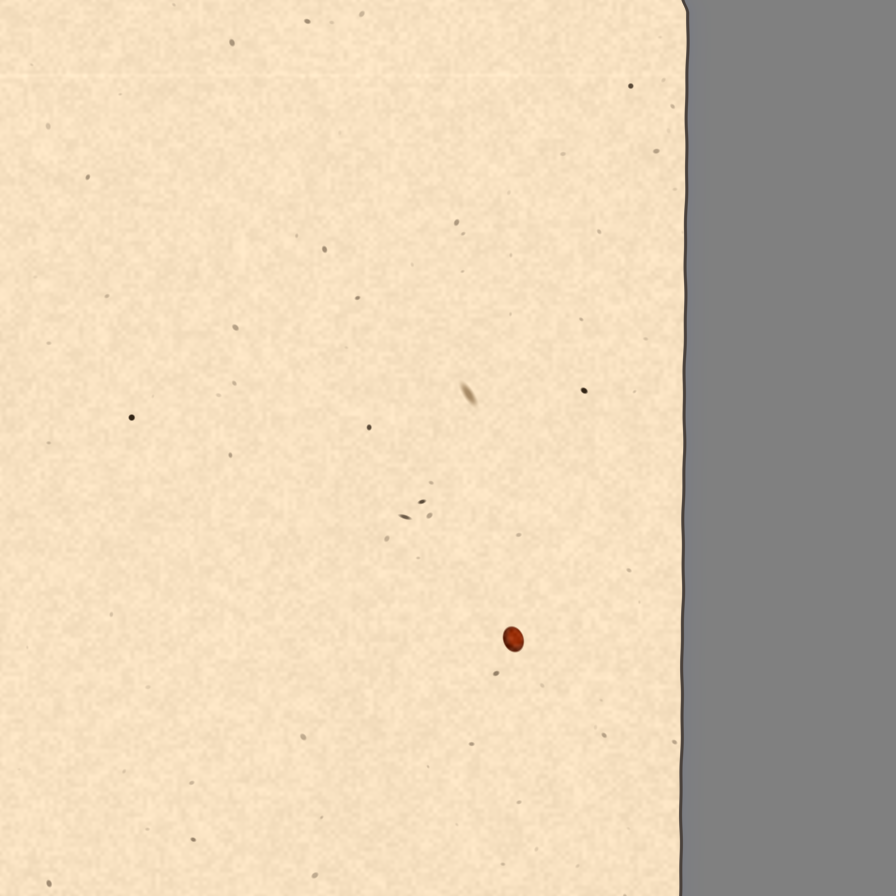
Give the GLSL for this texture, as a WebGL 2 fragment shader.

```glsl
#version 300 es
precision highp float;

#define PAPER vec3(0.978, 0.890, 0.762)
#define BACKDROP vec3(0.502, 0.502, 0.502)
#define EDGE_INK vec3(0.25, 0.21, 0.18)
#define SPECK_INK vec3(0.24, 0.17, 0.10)
#define RUST vec3(0.62, 0.20, 0.05)
#define GRAIN 0.050
#define GRAIN_SCALE 210.0
#define SPECK_CELLS 13.0
#define SPECK_CHANCE 0.24
#define CREASE_Y 0.916

uniform vec2 u_resolution;
out vec4 outColor;

float hash(vec2 p) {
  vec3 q = fract(p.xyx * vec3(0.1031, 0.1030, 0.0973));
  q += dot(q, q.yzx + 33.33);
  return fract((q.x + q.y) * q.z);
}

float valueNoise(vec2 p) {
  vec2 cell = floor(p), f = fract(p);
  f = f * f * (3.0 - 2.0 * f);
  float low = mix(hash(cell), hash(cell + vec2(1, 0)), f.x);
  float high = mix(hash(cell + vec2(0, 1)), hash(cell + vec2(1, 1)), f.x);
  return mix(low, high, f.y);
}

// Soft tilted ellipse: 1 inside, 0 outside.
float blot(vec2 p, vec2 center, vec2 radii, float angle, float blur) {
  float c = cos(angle), s = sin(angle);
  vec2 q = mat2(c, -s, s, c) * (p - center);
  float dist = (length(q / radii) - 1.0) * min(radii.x, radii.y);
  return 1.0 - smoothstep(-blur, blur, dist);
}

// One jittered speck in some of the cells, kept inside its cell.
float scatteredSpecks(vec2 p, float cells, float chance, float size, float blur) {
  vec2 id = floor(p * cells);
  vec2 jitter = vec2(hash(id + 17.3), hash(id + 51.7));
  vec2 center = (id + 0.15 + 0.7 * jitter) / cells;
  float radius = size * mix(0.6, 1.2, hash(id + 83.1));
  float strength = mix(0.2, 0.75, hash(id + 29.9));
  float shape = blot(p, center, radius * vec2(1.25, 0.9), 6.28 * jitter.x, blur);
  return shape * strength * step(hash(id + 5.5), chance);
}

float paperEdge(float y) {
  float wobble = 0.0005 * sin(y * 41.0) + 0.0003 * sin(y * 113.0 + 1.0);
  float corner = 0.006 * smoothstep(0.985, 1.003, y);
  return 0.7582 + 0.0082 * y + wobble - corner;
}

vec3 paperColor(vec2 p, float blur) {
  // Fine grain, faint woven ripple and broad tone
  float grain = valueNoise(p * GRAIN_SCALE) - 0.5;
  grain += 0.5 * (valueNoise(p * GRAIN_SCALE * 0.37 + 9.0) - 0.5);
  float ripple = sin(p.x * 390.0 + 2.0 * sin(p.y * 31.0)) * sin(p.y * 410.0);
  float tone = valueNoise(p * 5.0) - 0.5;
  vec3 color = PAPER + GRAIN * grain + 0.004 * ripple + 0.008 * tone - 0.007;

  // Pale horizontal crease
  float crease = exp(-pow((p.y - CREASE_Y) / 0.0025, 2.0));
  color += 0.022 * crease * (0.5 + valueNoise(p * vec2(22.0, 3.0)));

  // Scattered flecks
  float flecks = 0.0;
  for (int i = 0; i < 2; i++) {
    float layer = float(i);
    flecks = max(flecks, scatteredSpecks(p + layer * 3.7, SPECK_CELLS + 8.0 * layer,
      SPECK_CHANCE * (1.0 - 0.5 * layer), 0.0026 - 0.0007 * layer, blur) * (1.0 - 0.5 * layer));
  }
  color = mix(color, SPECK_INK, flecks * 0.7);

  // Darkest specks and a pair of short fibres
  float marks = blot(p, vec2(0.147, 0.534), vec2(0.0033), 0.0, blur);
  marks = max(marks, blot(p, vec2(0.652, 0.564), vec2(0.0038, 0.0028), -0.6, blur));
  marks = max(marks, 0.8 * blot(p, vec2(0.704, 0.904), vec2(0.0028), 0.0, blur));
  marks = max(marks, 0.8 * blot(p, vec2(0.412, 0.523), vec2(0.0025, 0.003), 0.0, blur));
  marks = max(marks, 0.8 * blot(p, vec2(0.471, 0.440), vec2(0.0038, 0.0020), 0.3, blur));
  marks = max(marks, 0.7 * blot(p, vec2(0.452, 0.423), vec2(0.0060, 0.0020), -0.3, blur));
  color = mix(color, SPECK_INK * 0.8, marks);

  // Brown smudge
  float smudge = blot(p, vec2(0.523, 0.560), vec2(0.012, 0.0042), -1.0, 0.003);
  color = mix(color, vec3(0.55, 0.43, 0.28), 0.75 * smudge);

  // Rust spot with a dark lower rim
  float spot = blot(p, vec2(0.573, 0.2865), vec2(0.0112, 0.0145), 0.35, blur);
  float glow = blot(p, vec2(0.575, 0.2885), vec2(0.0085, 0.0105), 0.35, 0.004);
  vec3 spotColor = mix(RUST * 0.55, RUST, glow) + 0.12 * (valueNoise(p * 240.0) - 0.5);
  return mix(color, spotColor, spot);
}

void main() {
  vec2 p = gl_FragCoord.xy / u_resolution;
  float blur = max(1.0 / min(u_resolution.x, u_resolution.y), 0.0012);
  float beyond = p.x - paperEdge(p.y);

  // Backdrop with a faint cool fringe beside the sheet
  vec3 backdrop = BACKDROP + vec3(-0.03, -0.02, 0.015) * exp(-max(beyond, 0.0) / 0.010);
  vec3 color = mix(paperColor(p, blur), backdrop, smoothstep(-blur, blur, beyond));

  // Thin dark outline of the sheet
  float outline = 1.0 - smoothstep(0.0007, 0.0007 + 1.6 * blur, abs(beyond - 0.0012));
  color = mix(color, EDGE_INK, 0.85 * outline);
  outColor = vec4(clamp(color, 0.0, 1.0), 1.0);
}
```
